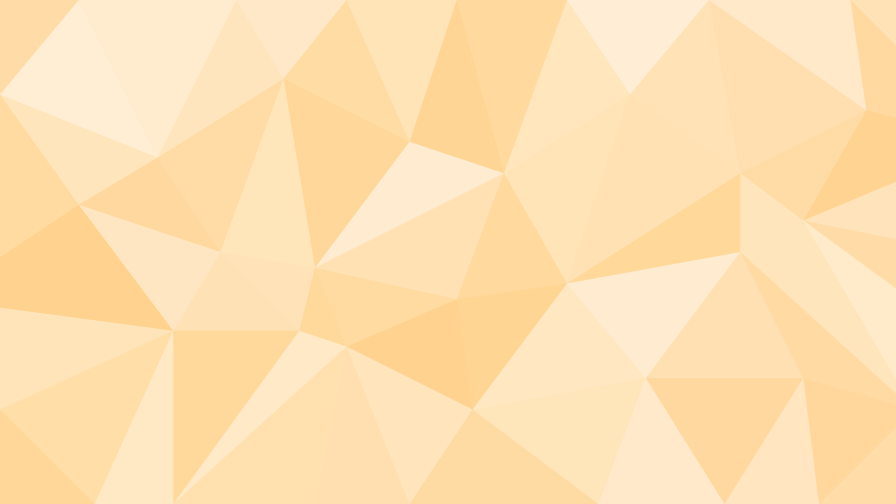
Give the GLSL for this background, as a Shadertoy shader.

```glsl
vec3 hash32(vec2 p) {
    vec3 q = fract(p.xyx * vec3(0.1031, 0.1030, 0.0973));
    q += dot(q, q.yxz + 33.33);
    return fract((q.xxy + q.yzz) * q.zyx);
}

float cross2(vec2 a, vec2 b) {
    return a.x * b.y - a.y * b.x;
}

// Staggered lattice point, shifted in coarse steps so that some edges run level or upright
vec2 latticePoint(vec2 cell) {
    vec2 shift = (floor(7.0 * hash32(cell + 23.0).xy) - 3.0) / 8.0;
    shift.y *= step(0.5, mod(cell.y, 4.0)); // rows on the canvas border stay level
    return cell + vec2(0.5 * mod(cell.y, 2.0), 0.0) + shift;
}

// Signed distance to an edge, positive on its left side
float edgeDistance(vec2 p, vec2 a, vec2 b) {
    return cross2(b - a, p - a) / length(b - a);
}

float triangleCoverage(vec2 p, vec2 a, vec2 b, vec2 c, float pixel) {
    float inside = min(edgeDistance(p, a, b), min(edgeDistance(p, b, c), edgeDistance(p, c, a)));
    return clamp(0.5 + inside / pixel, 0.0, 1.0);
}

// Flat peach to cream tone, spread evenly over neighbouring facets
vec3 facetColor(vec2 cell, float side) {
    vec3 rnd = hash32(cell + 41.0 + 57.0 * side);
    float tone = fract(dot(cell, vec2(0.7549, 0.5698)) + 0.4 * side + 0.3 * rnd.x);
    vec3 color = mix(vec3(1.0, 0.826, 0.56), vec3(1.0, 0.922, 0.80), pow(tone, 0.88));
    color += vec3(0.0, 0.016, 0.045) * smoothstep(0.92, 0.97, tone);
    color.b += 0.024 * (rnd.y - 0.5);
    return color;
}

void mainImage(out vec4 fragColor, in vec2 fragCoord) {
    float pixel = 4.0 / iResolution.y;
    vec2 p = fragCoord * pixel + vec2(0.5, 0.0);
    vec3 sum = vec3(0.0);
    float total = 0.0;

    for (int y = -1; y <= 1; y++) {
        for (int x = -2; x <= 1; x++) {
            vec2 cell = floor(p) + vec2(x, y);
            vec2 a = latticePoint(cell);
            vec2 b = latticePoint(cell + vec2(1, 0));
            vec2 c = latticePoint(cell + vec2(1, 1));
            vec2 d = latticePoint(cell + vec2(0, 1));

            // Split along the diagonal that leaves the fuller facets
            float splitAC = min(cross2(b - a, c - a), cross2(c - a, d - a));
            float splitBD = min(cross2(b - a, d - a), cross2(c - b, d - b));
            bool useAC = splitAC > splitBD;

            float first = triangleCoverage(p, a, b, useAC ? c : d, pixel);
            float second = triangleCoverage(p, useAC ? a : b, c, d, pixel);
            sum += first * facetColor(cell, 0.0) + second * facetColor(cell, 1.0);
            total += first + second;
        }
    }
    fragColor = vec4(sum / max(total, 1e-4), 1.0);
}
```
